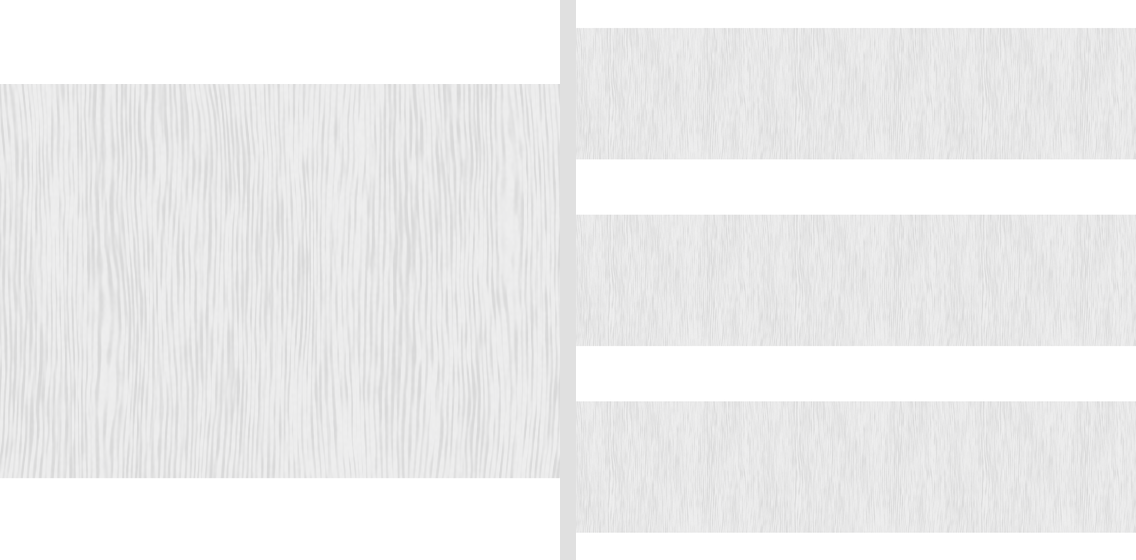
Left, the tile; right, the same tile 3 across and 3 down.
A three.js fragment shader for this texture:

```glsl
// Pale whitewashed wood board with fine vertical grain between two white bands.
varying vec2 vUv;

const vec3 WHITE = vec3(1.0);
const vec3 WOOD_LIGHT = vec3(0.929, 0.929, 0.930);
const vec3 WOOD_DARK = vec3(0.850, 0.850, 0.851);
const float BOARD_BOTTOM = 0.146;
const float BOARD_TOP = 0.850;
const float EDGE_SOFTNESS = 0.001;
const float RING_COUNT = 108.0;
const float RING_JITTER = 1.6;
const float SWAY = 0.022;
const float KNOT_STRETCH = 0.62;
const float MOTTLE = 0.012;
const float TAU = 6.2831853;

float hash(vec2 p) {
  return fract(sin(dot(p, vec2(12.9898, 78.233))) * 43758.5453);
}

// Value noise on a whole number of cells, so it wraps at the borders.
float tileNoise(vec2 uv, vec2 cells, float seed) {
  vec2 p = uv * cells;
  vec2 i = floor(p);
  vec2 f = p - i;
  f = f * f * (3.0 - 2.0 * f);
  vec2 a = mod(i, cells) + seed;
  vec2 b = mod(i + 1.0, cells) + seed;
  return mix(mix(hash(a), hash(vec2(b.x, a.y)), f.x),
             mix(hash(vec2(a.x, b.y)), hash(b), f.x), f.y);
}

// Sideways shift that spreads the grain around a tall, narrow knot.
float knotShift(vec2 uv, vec2 center, vec2 size) {
  vec2 d = fract(uv - center + 0.5) - 0.5;
  vec2 q = d / size;
  return -KNOT_STRETCH * d.x * exp(-dot(q, q));
}

// Bends the straight grain by slow waves and the two knots.
vec2 warpGrain(vec2 uv) {
  float sway = tileNoise(uv, vec2(5.0, 3.0), 3.7) - 0.5;
  float wobble = tileNoise(uv, vec2(24.0, 14.0), 9.1) - 0.5;
  float shift = SWAY * sway + 0.004 * wobble;
  shift += knotShift(uv, vec2(0.19, 0.36), vec2(0.045, 0.20));
  shift += knotShift(uv, vec2(0.91, 0.62), vec2(0.035, 0.24));
  return vec2(uv.x + shift, uv.y);
}

// Darkness of the grain, 0 on bare wood and 1 in the deepest pores.
float grainDarkness(vec2 uv) {
  vec2 g = warpGrain(uv);
  float jitter = RING_JITTER * tileNoise(g, vec2(24.0, 4.0), 5.3);
  float rings = 0.5 + 0.5 * cos(TAU * (RING_COUNT * g.x + jitter));
  float streaks = tileNoise(g, vec2(190.0, 13.0), 1.9);
  float pores = tileNoise(g, vec2(290.0, 30.0), 7.7);
  float patches = tileNoise(g, vec2(17.0, 4.0), 2.3);
  float depth = 0.34 * rings + 0.36 * streaks + 0.30 * pores;
  depth += 0.16 * (patches - 0.5);
  return smoothstep(0.34, 0.86, depth);
}

void main() {
  // Wood tone with a faint uneven wash
  vec3 wood = mix(WOOD_LIGHT, WOOD_DARK, grainDarkness(vUv));
  wood += MOTTLE * (tileNoise(vUv, vec2(230.0, 150.0), 4.1) - 0.5);

  // Board between the white bands
  float board = smoothstep(-EDGE_SOFTNESS, EDGE_SOFTNESS, vUv.y - BOARD_BOTTOM)
              * smoothstep(-EDGE_SOFTNESS, EDGE_SOFTNESS, BOARD_TOP - vUv.y);
  gl_FragColor = vec4(mix(WHITE, wood, board), 1.0);
}
```
